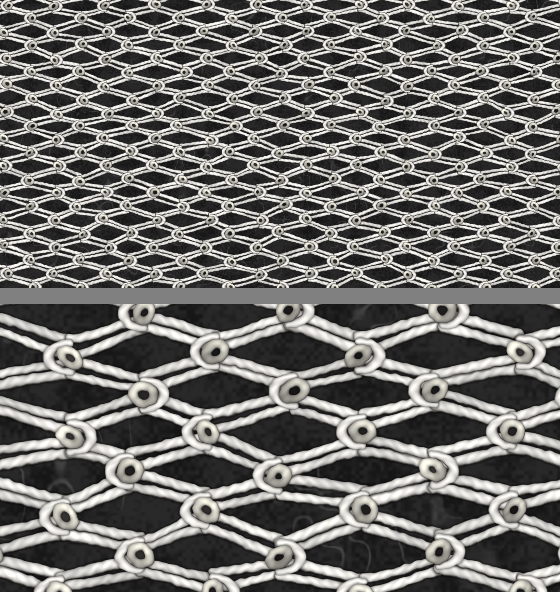
Top, the full canvas; bottom, a detail of the centre.
Give the GLSL for this texture, as a Shadertoy shader.

```glsl
// Open knitted mesh of pale yarn: staggered knots joined by shallow paired strands over black.

const vec2 PITCH = vec2(0.1747, 0.0467);      // knot spacing along a row, and between rows
const vec2 ORIGIN = vec2(0.8056, 0.6566);     // position of knot (0, 0)
const vec2 KNOT_JITTER = vec2(0.022, 0.010);
const float YARN_RADIUS = 0.0057;
const float INNER_END = 0.005;                // strand ends above or below a knot centre
const float OUTER_END = 0.0195;
const float END_JITTER = 0.007;
const float LOOP_RADIUS = 0.0165;             // height of the loop head around a knot
const float RING_RADIUS = 0.0098;
const float TWIST_FREQUENCY = 430.0;
const float FUZZ = 0.0022;
const vec3 BLACK = vec3(0.085);
const vec3 CHARCOAL = vec3(0.16, 0.16, 0.163);
const vec3 YARN_SHADE = vec3(0.33, 0.325, 0.31);
const vec3 YARN_LIGHT = vec3(1.05, 1.04, 1.02);
const vec3 KNOT_LIGHT = vec3(0.88, 0.87, 0.82);

float hash(vec2 p) {
    vec3 q = fract(p.xyx * 0.1031);
    q += dot(q, q.yzx + 33.33);
    return fract((q.x + q.y) * q.z);
}

float noise(vec2 p) {
    vec2 i = floor(p), f = fract(p);
    f = f * f * (3.0 - 2.0 * f);
    return mix(mix(hash(i), hash(i + vec2(1, 0)), f.x),
               mix(hash(i + vec2(0, 1)), hash(i + vec2(1, 1)), f.x), f.y);
}

// Centre of a knot; odd rows are shifted by half a pitch
vec2 knotCentre(vec2 id) {
    vec2 jitter = vec2(hash(id + 7.3), hash(id + 41.7)) - 0.5;
    return ORIGIN + PITCH * vec2(id.x + 0.5 * mod(id.y, 2.0), id.y) + KNOT_JITTER * jitter;
}

// Lays a round thread over the colour; side is the signed offset across it
void layYarn(inout vec3 colour, float dist, float side, float along, float radius,
             vec3 light, float shadow, float pixel) {
    float d = dist / radius;
    colour *= mix(1.0 - shadow, 1.0, smoothstep(0.9, 1.6, d));
    float roundness = clamp(1.0 - d * d + 0.25 * side / radius, 0.0, 1.0);
    float twist = 0.95 + 0.05 * sin(TWIST_FREQUENCY * along + 2.5 * side / radius);
    vec3 shade = mix(YARN_SHADE, light, pow(roundness, 0.6)) * twist;
    colour = mix(colour, shade, 1.0 - smoothstep(-pixel, pixel, dist - radius));
}

// Strand easing from a to b, nearly straight, flattened at both ends
void layStrand(inout vec3 colour, vec2 p, vec2 a, vec2 b, float seed, float pixel) {
    a.y += END_JITTER * (hash(a * 91.0 + seed) - 0.5);
    b.y += END_JITTER * (hash(b * 83.0 + seed) - 0.5);
    float run = b.x - a.x;
    float t = clamp((p.x - a.x) / run, 0.0, 1.0);
    float ease = mix(t, t * t * (3.0 - 2.0 * t), 0.4);
    float slope = (b.y - a.y) / run;
    float bow = 0.012 * (seed - 0.5) * t * (1.0 - t);
    vec2 offset = p - vec2(mix(a.x, b.x, t), mix(a.y, b.y, ease) + bow);
    offset.y *= inversesqrt(1.0 + slope * slope);
    float wear = noise(p * vec2(28.0, 50.0) + seed * 50.0);
    float radius = YARN_RADIUS * (0.76 + 0.26 * seed + 0.2 * wear);
    vec3 light = YARN_LIGHT * (0.82 + 0.22 * wear);
    layYarn(colour, length(offset), offset.y, p.x * sign(run), radius, light, 0.45, pixel);
}

// Two strands from below a knot to above its lower neighbour
void layPair(inout vec3 colour, vec2 p, vec2 a, vec2 b, float seed, float pixel) {
    layStrand(colour, p, a - vec2(0, OUTER_END), b + vec2(0, INNER_END), seed, pixel);
    layStrand(colour, p, a - vec2(0, INNER_END), b + vec2(0, OUTER_END), fract(seed * 7.31), pixel);
}

// Loop head open to one side, and the ring with its dark eye
void layKnot(inout vec3 colour, vec2 q, float side, float seed, float pixel) {
    float reach = length(q / vec2(1.45, 1.0)) - LOOP_RADIUS;
    float arc = length(vec2(reach, max(-q.x * side, 0.0)));
    layYarn(colour, arc, reach, q.y, YARN_RADIUS * 0.8, YARN_LIGHT * 0.96, 0.3, pixel);

    // Squashed, tilted ring of uneven brightness
    q.x += q.y * (seed - 0.5) * 0.8;
    q.x *= 0.85 + 0.3 * fract(seed * 9.1);
    float r = length(q);
    float ring = RING_RADIUS * (0.88 + 0.24 * fract(seed * 5.7));
    vec3 eye = mix(BLACK, YARN_SHADE, 0.6 * seed * seed);
    colour = mix(colour, eye, 1.0 - smoothstep(-pixel, pixel, r - ring));
    vec2 unit = q / max(r, 0.0001);
    float lit = (r - ring) * dot(unit, vec2(-0.5, 0.86));
    float bright = 0.84 + 0.2 * seed + 0.17 * dot(unit, vec2(-side * 0.6, 0.8));
    layYarn(colour, abs(r - ring), lit, q.x - q.y, YARN_RADIUS * 0.88, KNOT_LIGHT * bright, 0.25, pixel);
}

void mainImage(out vec4 fragColor, in vec2 fragCoord) {
    vec2 p = fragCoord / iResolution.y;
    float pixel = 0.7 / iResolution.y;

    // Dark ground with faint stray fibres
    float mottle = 0.5 * noise(p * 30.0) + 0.5 * noise(p * 210.0);
    vec3 colour = mix(BLACK, CHARCOAL, smoothstep(0.1, 0.75, mottle));
    float fibre = 1.0 - smoothstep(0.0, 0.05, abs(noise(p * 32.0 + 9.0) - 0.5));
    colour += 0.12 * fibre * smoothstep(0.5, 0.9, noise(p * 13.0));

    // Waver of the whole mesh, and fuzz along the yarn
    p += 0.007 * (vec2(noise(p * 8.0), noise(p * 8.0 + 31.0)) - 0.5);
    p += FUZZ * (vec2(noise(p * 150.0), noise(p * 150.0 + 57.0)) - 0.5);
    vec2 base = floor((p - ORIGIN) / PITCH);

    // Strands first, then the knots that cover their ends
    for (int layer = 0; layer < 2; layer++)
    for (int j = -1; j <= 3; j++)
    for (int i = -2; i <= 2; i++) {
        vec2 id = base + vec2(i, j);
        float odd = mod(id.y, 2.0);
        float seed = hash(id + 19.1);
        vec2 centre = knotCentre(id);
        if (layer == 0) {
            layPair(colour, p, centre, knotCentre(id + vec2(odd - 1.0, -1)), seed, pixel);
            layPair(colour, p, centre, knotCentre(id + vec2(odd, -1)), fract(seed * 3.17), pixel);
        } else {
            float side = hash(id + 63.0) < 0.6 ? -1.0 : 1.0;
            layKnot(colour, p - centre, side, seed, pixel);
        }
    }
    fragColor = vec4(clamp(colour, 0.0, 1.0), 1.0);
}
```
